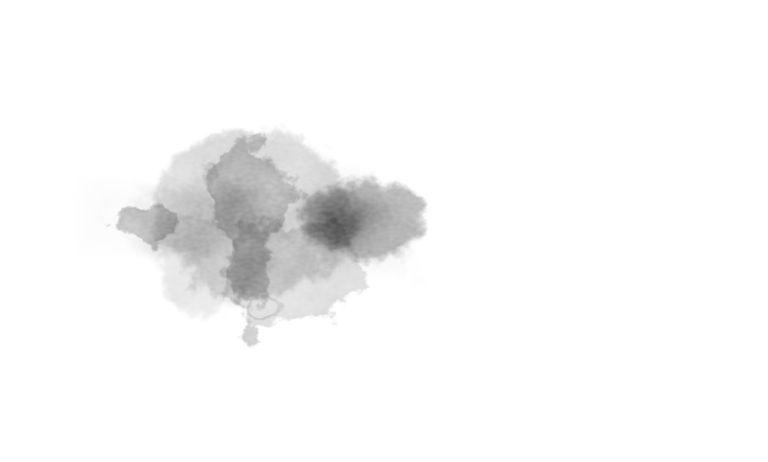
This background is drawn by a WebGL 1 fragment shader. Its source:

```glsl
precision highp float;
// A cloud of grey watercolour on white paper, left of the centre.
// Ragged elliptical washes add up as ink density, which then dims the paper
// exponentially; gradient noise frays the edges and mottles the pigment.

uniform vec2 u_resolution;

// All lengths are in units of the canvas height.
const vec3 PAPER = vec3(1.0);
const float FRAY = 0.055;          // reach of the ragged edges
const float FRAY_SCALE = 10.0;
const float RIM = 0.28;            // extra pigment along the edges
const float RIM_WIDTH = 0.007;
const float MOTTLE = 0.38;         // broad uneven patches
const float MOTTLE_SCALE = 9.0;
const float GRAIN = 0.16;          // fine paper grain
const vec2 GRAIN_SCALE = vec2(75.0, 120.0);
const float CRISP = 0.006;         // edge softness of dry and wet washes
const float DAMP = 0.016;
const float WET = 0.045;
const vec2 CORE_CENTRE = vec2(0.742, 0.522);
const vec2 CORE_SIZE = vec2(0.066, 0.055);
const float CORE_INK = 0.48;

vec2 gradient(vec2 cell) {
    float h = fract(sin(dot(cell, vec2(127.1, 311.7))) * 43758.5);
    float angle = 6.2832 * h;
    return vec2(cos(angle), sin(angle));
}

float gradientNoise(vec2 p) {
    vec2 i = floor(p);
    vec2 f = fract(p);
    vec2 u = f * f * f * (f * (f * 6.0 - 15.0) + 10.0);
    vec2 e = vec2(1.0, 0.0);
    float low = mix(dot(gradient(i), f),
                    dot(gradient(i + e.xy), f - e.xy), u.x);
    float high = mix(dot(gradient(i + e.yx), f - e.yx),
                     dot(gradient(i + e.xx), f - e.xx), u.x);
    return mix(low, high, u.y);
}

float fbm(vec2 p) {
    float sum = 0.0;
    float amplitude = 0.8;
    for (int octave = 0; octave < 5; octave++) {
        sum += amplitude * gradientNoise(p);
        p = mat2(1.6, 1.2, -1.2, 1.6) * p + 7.3;
        amplitude *= 0.55;
    }
    return sum;
}

// Approximate signed distance to an ellipse.
float ellipse(vec2 p, vec2 centre, vec2 radii) {
    return (length((p - centre) / radii) - 1.0) * min(radii.x, radii.y);
}

// Coverage of a wash with a frayed edge and a darker drying rim.
float wash(vec2 p, float dist, float softness, float seed) {
    float d = dist + FRAY * fbm(p * FRAY_SCALE + seed * 17.3);
    float edge = max(softness, 1.0 / u_resolution.y);
    float cover = 1.0 - smoothstep(-edge, edge, d);
    float rim = RIM * exp(-abs(d) / RIM_WIDTH) * CRISP / max(softness, CRISP);
    return cover * (1.0 + rim);
}

void main() {
    vec2 p = gl_FragCoord.xy / u_resolution.y;
    float ink = 0.0;

    // Barely tinted halos at both ends
    ink += 0.014 * wash(p, ellipse(p, vec2(0.25, 0.53), vec2(0.08, 0.08)), WET, 1.0);
    ink += 0.025 * wash(p, ellipse(p, vec2(0.86, 0.48), vec2(0.06, 0.08)), DAMP, 2.0);

    // Pale body with its lower lobes
    ink += 0.15 * wash(p, ellipse(p, vec2(0.558, 0.541), vec2(0.208, 0.18)), DAMP, 3.0);
    ink += 0.12 * wash(p, ellipse(p, vec2(0.63, 0.41), vec2(0.15, 0.113)), CRISP, 4.0);
    ink += 0.08 * wash(p, ellipse(p, vec2(0.46, 0.43), vec2(0.115, 0.1)), DAMP, 5.0);

    // Middle stain, running down into a narrow tail
    float stain = min(ellipse(p, vec2(0.535, 0.585), vec2(0.092, 0.115)),
                      ellipse(p, vec2(0.538, 0.445), vec2(0.043, 0.115)));
    ink += 0.18 * wash(p, stain, CRISP, 6.0);

    // Left arm and its tip
    ink += 0.14 * wash(p, ellipse(p, vec2(0.44, 0.52), vec2(0.13, 0.07)), WET, 7.0);
    ink += 0.22 * wash(p, ellipse(p, vec2(0.315, 0.515), vec2(0.054, 0.042)), CRISP, 8.0);

    // Small bloom and a curled drip
    ink += 0.09 * wash(p, ellipse(p, vec2(0.46, 0.622), vec2(0.018, 0.02)), CRISP, 9.0);
    float curl = ellipse(p, vec2(0.565, 0.33), vec2(0.034, 0.02));
    curl += 0.02 * fbm(p * FRAY_SCALE);
    ink += 0.10 * (1.0 - smoothstep(0.001, 0.005, abs(curl)));

    // Dark right lobe with a soft core
    ink += 0.29 * wash(p, ellipse(p, vec2(0.79, 0.517), vec2(0.118, 0.093)), DAMP, 10.0);
    vec2 q = (p - CORE_CENTRE) / CORE_SIZE;
    q += 0.5 * fbm(p * FRAY_SCALE + 40.0);
    ink += CORE_INK * exp(-dot(q, q));

    // Uneven pigment and paper grain
    float mottle = MOTTLE * fbm(p * MOTTLE_SCALE + 60.0);
    float grain = GRAIN * gradientNoise(p * GRAIN_SCALE);
    ink *= max(1.0 + mottle + grain, 0.0);

    gl_FragColor = vec4(PAPER * exp(-ink), 1.0);
}
```
